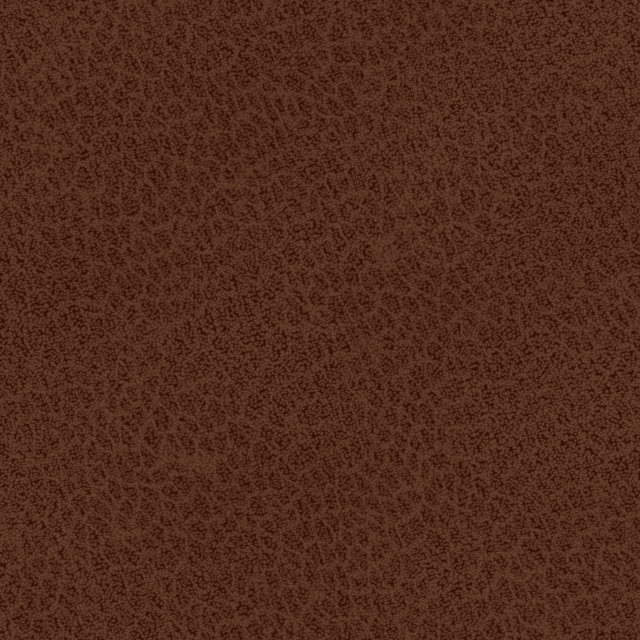
This texture is drawn by a Shadertoy shader. Its source:

```glsl
// Brown grained leather: pale slanted creases around cells of fine dark-gapped pebbles.

vec2 hash2(vec2 cell) {
    return fract(sin(vec2(dot(cell, vec2(127.1, 311.7)), dot(cell, vec2(269.5, 183.3)))) * 43758.5);
}

// Cellular noise: x = distance to nearest seed, y = gap to the second nearest
vec2 cellular(vec2 p) {
    vec2 base = floor(p);
    float nearest = 8.0, second = 8.0;
    for (int y = -1; y <= 1; y++) {
        for (int x = -1; x <= 1; x++) {
            vec2 cell = base + vec2(x, y);
            float d = length(cell + 0.05 + 0.9 * hash2(cell) - p);
            second = min(second, max(nearest, d));
            nearest = min(nearest, d);
        }
    }
    return vec2(nearest, second - nearest);
}

// Layered sines, roughly -1 to 1, for slow changes over the hide
float drift(vec2 p) {
    float sum = 0.0, weight = 0.5;
    for (int i = 0; i < 4; i++) {
        sum += weight * sin(p.x + 1.7 * sin(p.y * 0.8 + float(i))) * cos(p.y - 0.6 * p.x);
        p = mat2(1.3, 1.2, -1.2, 1.3) * p + 2.3;
        weight *= 0.55;
    }
    return sum;
}

vec3 leather(vec2 p) {
    // Bend the grain gently, then align it with the falling diagonal
    vec2 bent = p + 0.010 * vec2(drift(p * 7.0), drift(p * 7.0 + 7.0));
    vec2 ripple = 0.0011 * vec2(sin(bent.y * 190.0 + 2.0 * sin(bent.x * 83.0)),
                                sin(bent.x * 170.0 + 2.0 * sin(bent.y * 97.0)));
    vec2 wavy = bent + ripple;
    vec2 slant = vec2(dot(wavy, vec2(0.86, 0.5)), dot(wavy, vec2(0.5, -0.86)));
    float patchiness = drift(p * 9.0 + 4.0);

    // Broad creases and the thinner network between them
    float broad = 1.0 - smoothstep(0.0, 0.36, cellular(slant * vec2(50.0, 25.0)).y);
    float thin = 1.0 - smoothstep(0.0, 0.36, cellular(slant * vec2(90.0, 52.0) + 19.0).y);
    float crease = broad * (0.9 + 0.3 * patchiness) + thin * (0.28 - 0.2 * patchiness);

    // Fine pebbles, flattened a little where a crease runs
    vec2 pebble = cellular(mat2(0.94, -0.34, 0.34, 0.94) * bent * vec2(190.0, 235.0));
    float grain = (0.44 - pebble.x) * (2.6 - 0.6 * patchiness) * (1.0 - 0.4 * min(crease, 1.0));

    float tone = 0.27 + 0.6 * crease + grain + 0.11 * drift(p * 5.0 + 1.0);
    vec3 color = mix(vec3(0.25, 0.11, 0.05), vec3(0.36, 0.22, 0.15), clamp(tone, -0.45, 1.4));

    // Rare pale flecks
    vec2 spot = p * 40.0;
    vec2 seed = hash2(floor(spot) + 51.0);
    float fleck = 1.0 - smoothstep(0.03, 0.1, length(fract(spot) - 0.2 - 0.6 * seed.yx));
    return color + vec3(0.15, 0.12, 0.08) * fleck * step(0.992, seed.x);
}

void mainImage(out vec4 fragColor, in vec2 fragCoord) {
    // Four samples per pixel keep the fine grain smooth
    vec3 color = vec3(0.0);
    for (int i = 0; i < 4; i++) {
        vec2 offset = vec2(i % 2, i / 2) * 0.5 - 0.25;
        color += leather((fragCoord + offset) / iResolution.y);
    }
    fragColor = vec4(color / 4.0, 1.0);
}
```
